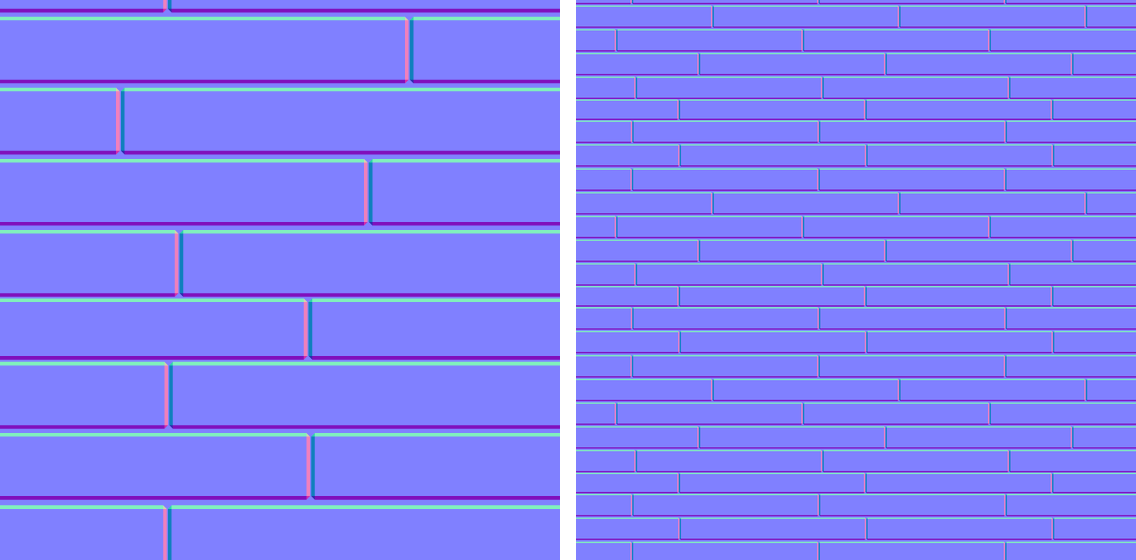
Left: one tile. Right: repeated 3 by 3.
Write a Shadertoy shader that draws this texture map.

```glsl
const float UNITS = 768.0;    // layout units along one canvas side
const float BEVEL = 4.9;      // width of the sloped plank border
const float JOINT_GAP = 1.7;  // flat gap between plank ends
const float SLOPE = 1.85;     // steepness of the border
const int ROW_COUNT = 8;
const int SAMPLES = 4;        // antialiasing samples per axis

// Each row: top edge, bottom edge (measured downward), joint position
const vec3 ROWS[ROW_COUNT] = vec3[ROW_COUNT](
    vec3( 23.0, 114.2, 561.2), vec3(120.2, 211.8, 165.0),
    vec3(218.0, 309.3, 505.0), vec3(315.4, 407.0, 245.4),
    vec3(409.2, 493.2, 422.4), vec3(496.2, 588.0, 231.3),
    vec3(593.8, 685.2, 426.0), vec3(693.0, 785.0, 229.6)
);

// Signed border slope along one axis, from the distances to both edges
float borderSlope(float nearEdge, float farEdge, float bevel, float slope) {
    return slope * (step(farEdge, bevel) - step(nearEdge, bevel));
}

// Tilt of one plank that wraps around the canvas, with cut corners
vec2 plankTilt(vec2 p, vec3 row, float bevel, float gap, float slope) {
    float along = mod(p.x - row.z, UNITS);
    float down = mod(p.y - row.x, UNITS);
    vec2 nearEdge = vec2(along - 0.5 * gap, row.y - row.x - down);
    vec2 farEdge = vec2(UNITS - along - 0.5 * gap, down);
    vec2 inset = min(nearEdge, farEdge);

    bool outside = min(inset.x, inset.y) < 0.0;
    bool cutCorner = inset.x + inset.y < bevel;
    if (outside || cutCorner) return vec2(0.0);

    return vec2(borderSlope(nearEdge.x, farEdge.x, bevel, slope),
                borderSlope(nearEdge.y, farEdge.y, bevel, slope));
}

// Surface normal of all planks, packed into a colour
vec3 normalColor(vec2 p) {
    vec2 tilt = vec2(0.0);
    for (int i = 0; i < ROW_COUNT; i++) {
        tilt += plankTilt(p, ROWS[i], BEVEL, JOINT_GAP, SLOPE);
    }
    return 0.5 + 0.5 * normalize(vec3(tilt, 1.0));
}

void mainImage(out vec4 fragColor, in vec2 fragCoord) {
    vec3 color = vec3(0.0);

    // Average a grid of samples inside the pixel
    for (int j = 0; j < SAMPLES; j++) {
        for (int i = 0; i < SAMPLES; i++) {
            vec2 offset = (vec2(i, j) + 0.5) / float(SAMPLES) - 0.5;
            vec2 uv = (fragCoord + offset) / iResolution.xy;
            color += normalColor(vec2(uv.x, 1.0 - uv.y) * UNITS);
        }
    }
    fragColor = vec4(color / float(SAMPLES * SAMPLES), 1.0);
}
```
